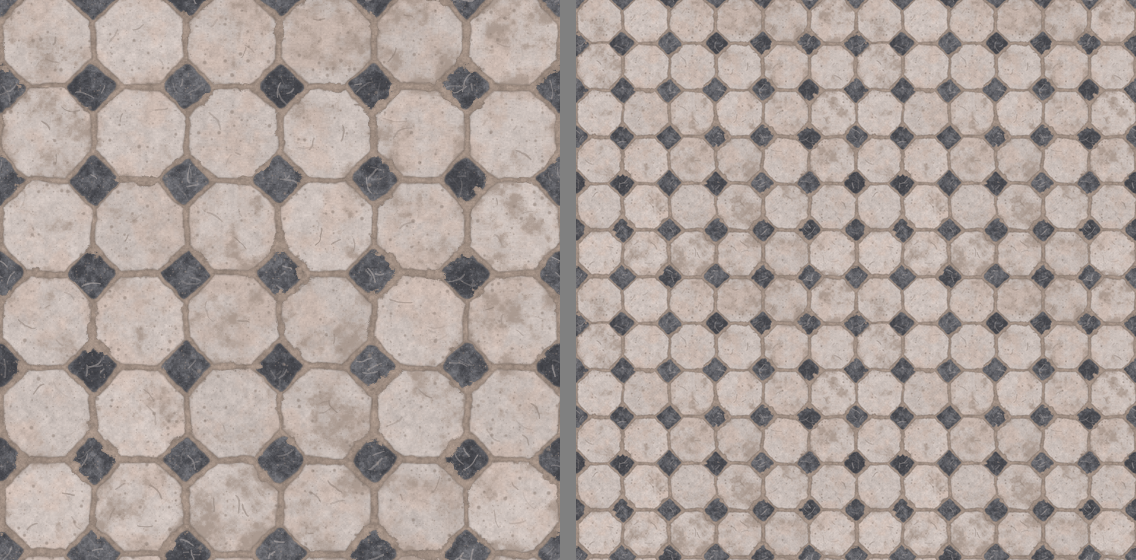
Left, the tile; right, the same tile 2 across and 2 down.
Give the GLSL for this texture, as a Shadertoy shader.

```glsl
// Worn floor of pale octagonal tiles with small dark slate diamonds set in sandy grout.
#define TILES 6.0
#define OCTAGON_RADIUS 0.468
#define DIAMOND_RADIUS 0.192
#define ROW_SHIFT 0.07
#define EDGE_WOBBLE 0.035
#define CHIP_DEPTH 0.07
#define PALE vec3(0.795, 0.752, 0.732)
#define PINK vec3(0.800, 0.716, 0.672)
#define STAIN vec3(0.640, 0.575, 0.535)
#define GROUT vec3(0.640, 0.570, 0.525)
#define SLATE_DARK vec3(0.265, 0.268, 0.290)
#define SLATE_LIGHT vec3(0.440, 0.440, 0.460)

float hash(vec2 p) {
    return fract(sin(dot(p, vec2(127.1, 311.7))) * 43758.5);
}

vec2 hash2(vec2 p) {
    return vec2(hash(p), hash(p + 17.3));
}

// Value noise that wraps over the canvas; scale is a whole number of cells per tile
float noise(vec2 p, float scale, float seed) {
    p *= scale;
    vec2 i = floor(p), f = fract(p);
    f = f * f * (3.0 - 2.0 * f);
    vec2 a = mod(i, TILES * scale) + seed;
    vec2 b = mod(i + 1.0, TILES * scale) + seed;
    return mix(mix(hash(a), hash(vec2(b.x, a.y)), f.x),
               mix(hash(vec2(a.x, b.y)), hash(b), f.x), f.y);
}

float fbm(vec2 p, float scale, float seed) {
    float sum = 0.0, amp = 0.5, total = 0.0;
    for (int i = 0; i < 5; i++) {
        sum += amp * noise(p, scale, seed + float(i) * 3.7);
        total += amp;
        amp *= 0.62;
        scale *= 2.0;
    }
    return sum / total;
}

mat2 rotation(float a) {
    return mat2(cos(a), sin(a), -sin(a), cos(a));
}

float octagon(vec2 p, float r) {
    p = abs(p);
    return max(max(p.x, p.y), (p.x + p.y) * 0.7071) - r;
}

float roundBox(vec2 p, float r, float corner) {
    vec2 q = abs(p) - r + corner;
    return length(max(q, 0.0)) + min(max(q.x, q.y), 0.0) - corner;
}

// Thin straight scratches at random places within one tile
float scratches(vec2 p, vec2 id, float spread, float aa) {
    float mark = 0.0;
    for (int i = 0; i < 4; i++) {
        vec2 seed = id + float(i) * 7.31;
        vec2 q = rotation(6.28 * hash(seed + 2.9)) * (p - (hash2(seed) - 0.5) * spread);
        float reach = mix(0.02, 0.11, hash(seed + 5.1));
        float d = length(vec2(max(abs(q.x) - reach, 0.0), q.y + 2.0 * q.x * q.x));
        mark = max(mark, (1.0 - smoothstep(0.002, 0.004 + aa, d)) * hash(seed + 8.7));
    }
    return mark;
}

// Scattered round specks, at most one per cell
float specks(vec2 p, float scale, float amount, float aa) {
    vec2 id = mod(floor(p * scale), TILES * scale) + scale;
    vec2 q = fract(p * scale) - 0.3 - 0.4 * hash2(id);
    float r = mix(0.06, 0.26, pow(hash(id + 4.4), 2.0));
    float soft = aa * scale;
    return step(hash(id + 9.2), amount) * (1.0 - smoothstep(r - soft, r + soft, length(q)));
}

void mainImage(out vec4 fragColor, in vec2 fragCoord) {
    vec2 p = fragCoord / iResolution.xy * TILES - vec2(0.0, ROW_SHIFT);
    float aa = TILES / min(iResolution.x, iResolution.y);

    // Uneven outlines and broken edges
    vec2 warp = vec2(noise(p, 5.0, 1.3), noise(p, 5.0, 8.1)) - 0.5;
    warp += 0.5 * (vec2(noise(p, 17.0, 2.6), noise(p, 17.0, 6.4)) - 0.5);
    vec2 w = p + EDGE_WOBBLE * warp;
    float chip = CHIP_DEPTH * smoothstep(0.58, 0.80, fbm(p, 5.0, 31.0));

    // Octagons sit in cell middles, diamonds on cell corners
    vec2 octId = mod(floor(p), TILES);
    vec2 octPos = w - floor(p) - 0.5 - 0.02 * (hash2(octId + 0.7) - 0.5);
    octPos *= rotation(0.10 * (hash(octId + 3.3) - 0.5));
    float octDist = octagon(octPos, OCTAGON_RADIUS + 0.016 * (hash(octId + 5.9) - 0.5)) + 0.5 * chip;

    vec2 diaId = mod(floor(p + 0.5), TILES) + 40.0;
    vec2 diaPos = w - floor(p + 0.5) - 0.03 * (hash2(diaId) - 0.5);
    diaPos *= rotation(0.7854 + 0.20 * (hash(diaId + 1.9) - 0.5));
    float corner = mix(0.02, 0.09, hash(diaId + 6.1));
    float diaDist = roundBox(diaPos, DIAMOND_RADIUS + 0.02 * (hash(diaId + 2.2) - 0.5), corner) + chip;

    // Shared surface detail
    float cloud = fbm(p, 4.0, 11.0);
    float fine = fbm(p, 16.0, 23.0);
    float grain = noise(p, 64.0, 5.0) - 0.5;

    // Sandy grout, darker against the tiles
    float gap = max(min(octDist, diaDist), 0.0);
    vec3 color = GROUT * (0.84 + 0.32 * fine + 0.10 * grain) * (1.0 - 0.16 * exp(-gap * 70.0));

    // Pale octagons: pink clouds, brown stains, pits and scratches
    float rim = smoothstep(-0.10, 0.0, octDist);
    float wear = hash(octId + 12.5) - 0.5;
    float stain = smoothstep(0.50, 0.76, 0.65 * cloud + 0.35 * fine + 0.12 * wear + 0.05 * rim);
    vec3 pale = mix(PALE, PINK, 0.65 * smoothstep(0.42, 0.70, fbm(p, 3.0, 47.0)));
    pale *= 1.0 + 0.05 * (hash(octId + 21.0) - 0.5) + 0.20 * (fine - 0.5) + 0.06 * grain;
    pale = mix(pale, STAIN, 0.85 * stain);
    pale = mix(pale, STAIN * 0.88, 0.6 * specks(p, 13.0, 0.16, aa) + 0.4 * specks(p, 29.0, 0.14, aa));
    pale = mix(pale, STAIN * 0.85, 0.55 * scratches(octPos, octId + 60.0, 0.6, aa));
    pale *= 1.0 - 0.09 * smoothstep(-0.022, 0.0, octDist);
    color = mix(color, pale, 1.0 - smoothstep(-aa, aa, octDist));

    // Slate diamonds: cloudy greys with dusty flecks and scratches
    float dust = smoothstep(0.30, 0.72, 0.5 * cloud + 0.5 * fine + 0.16 * (hash(diaId + 9.0) - 0.5));
    vec3 slate = mix(SLATE_DARK, SLATE_LIGHT, dust) * (1.0 + 0.22 * grain);
    slate = mix(slate, GROUT, 0.55 * specks(p, 31.0, 0.16, aa) + 0.45 * specks(p, 11.0, 0.08, aa));
    slate = mix(slate, PALE, 0.45 * scratches(diaPos, diaId, 0.22, aa));
    slate = mix(slate, SLATE_LIGHT, 0.35 * smoothstep(-0.025, 0.0, diaDist));
    color = mix(color, slate, 1.0 - smoothstep(-aa, aa, diaDist));

    fragColor = vec4(color, 1.0);
}
```
